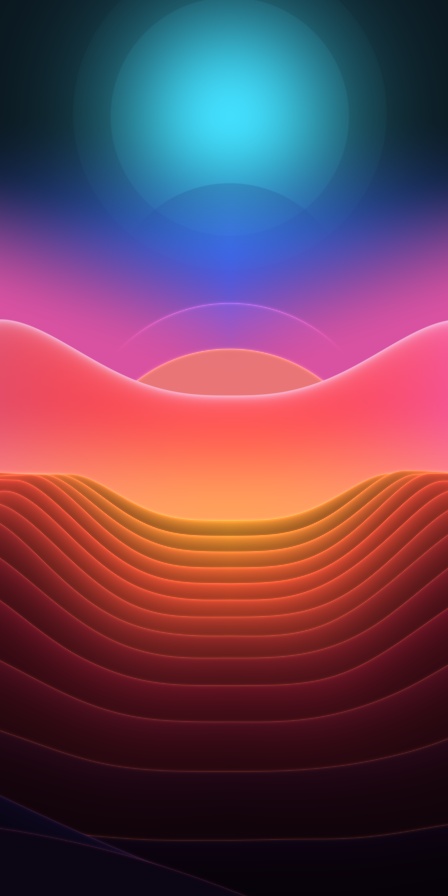
Write a WebGL 1 fragment shader that draws this background.

```glsl
precision highp float;
uniform vec2 u_resolution;

const vec3 NIGHT = vec3(0.04, 0.085, 0.115);
const vec3 INDIGO = vec3(0.23, 0.32, 0.88);
const vec3 ORCHID = vec3(0.85, 0.32, 0.63);
const vec3 CYAN = vec3(0.26, 0.87, 0.99);
const vec3 SUN = vec3(0.92, 0.47, 0.45);
const vec3 CRIMSON = vec3(1.0, 0.28, 0.30);
const vec3 APRICOT = vec3(1.0, 0.63, 0.36);
const vec3 ROSE_LEFT = vec3(0.88, 0.30, 0.42);
const vec3 ROSE_RIGHT = vec3(0.95, 0.34, 0.64);
const vec3 BLUSH = vec3(1.0, 0.56, 0.56);
const vec3 RIM = vec3(0.97, 0.83, 0.97);
const vec3 GOLD = vec3(0.99, 0.62, 0.20);
const vec3 EMBER = vec3(0.90, 0.32, 0.19);
const vec3 MAROON = vec3(0.38, 0.07, 0.13);
const vec3 ABYSS = vec3(0.055, 0.015, 0.07);
const vec3 DUSK = vec3(0.055, 0.03, 0.12);

const float AXIS = 0.513;        // x of the shared centre line
const vec2 GLOW_POS = vec2(AXIS, 1.74);
const float GLOW_SIZE = 0.28;
const float LINE_WIDTH = 0.0022;
const float LAYERS = 12.0;
const float WOBBLE = 0.022;

float hash(float n) {
  return fract(sin(n * 127.1) * 43758.5);
}

// One-dimensional gradient noise, a separate strand for each seed
float gradientNoise(float x, float seed) {
  float i = floor(x), f = x - i;
  float a = (hash(i + seed * 17.0) * 2.0 - 1.0) * f;
  float b = (hash(i + 1.0 + seed * 17.0) * 2.0 - 1.0) * (f - 1.0);
  return mix(a, b, f * f * (3.0 - 2.0 * f));
}

float cover(float d) {
  float px = 1.0 / u_resolution.x;
  return smoothstep(-px, px, d);
}

float line(float d) {
  return exp(-abs(d) / LINE_WIDTH);
}

float bowl(float d, float width, float power) {
  return smoothstep(0.0, 1.0, pow(d / width, power));
}

float disc(vec2 p, float y, float radius) {
  return radius - length(p - vec2(AXIS, y));
}

vec3 skyColor(vec2 p, float side) {
  float blue = (1.0 - smoothstep(1.42, 1.75, p.y)) * (1.0 - 0.55 * side);
  vec3 col = mix(NIGHT, INDIGO, blue);
  float warm = 1.0 - smoothstep(mix(1.12, 1.30, side), mix(1.46, 1.63, side), p.y);
  col = mix(col, ORCHID, warm);

  // Cyan glow with its two halo discs and a shaded lower disc
  vec2 g = p - GLOW_POS;
  g.y *= g.y < 0.0 ? 1.2 : 1.0;
  float glow = exp(-dot(g, g) / (GLOW_SIZE * GLOW_SIZE));
  glow *= 0.72 + 0.14 * cover(disc(p, 1.74, 0.266)) + 0.14 * cover(disc(p, 1.747, 0.35));
  glow *= 1.0 - 0.2 * cover(disc(p, 1.323, 0.268)) * smoothstep(1.42, 1.59, p.y);
  col = mix(col, CYAN, glow);

  // Translucent arch and the low sun
  float arch = disc(p, 0.977, 0.346);
  float fade = smoothstep(1.20, 1.32, p.y);
  col += (0.05 * cover(arch) + 0.22 * line(arch)) * fade * vec3(1.0, 0.4, 0.7);
  float sun = disc(p, 0.883, 0.338);
  col = mix(col, SUN, 0.92 * cover(sun));
  return col + 0.25 * line(sun) * vec3(0.8, 0.8, 0.3);
}

vec3 waveColor(vec2 p, float side, float depth) {
  float low = 1.0 - smoothstep(0.84, 1.12, p.y);
  vec3 rose = mix(p.x < AXIS ? ROSE_LEFT : ROSE_RIGHT, BLUSH, low);
  vec3 col = mix(mix(CRIMSON, APRICOT, low), rose, 0.85 * side * side);
  col = mix(col, RIM, 0.28 * exp(-depth / 0.035));
  return mix(col, RIM, 0.75 * exp(-depth / 0.008));
}

vec3 layerColor(float t) {
  vec3 col = mix(GOLD, EMBER, smoothstep(0.0, 0.36, t));
  col = mix(col, MAROON, smoothstep(0.3, 0.78, t));
  return mix(col, ABYSS, smoothstep(0.74, 1.0, t));
}

void main() {
  vec2 p = gl_FragCoord.xy / u_resolution * vec2(1.0, 2.0);
  float side = abs(p.x - AXIS) / AXIS;
  vec3 col = skyColor(p, side);

  // Broad glowing wave
  float depth = 1.117 + 0.17 * bowl(side, 1.0, 1.4) - p.y;
  col = mix(col, waveColor(p, side, max(depth, 0.0)), cover(depth));

  // Nested valley layers, from far to near
  for (float i = 0.0; i <= LAYERS; i++) {
    float t = i / LAYERS;
    float base = 0.8385 - 0.0352 * i - 0.292 * pow(t, 6.0);
    float rim = 0.943 - 0.78 * pow(t, 3.5);
    float width = mix(0.7, 1.4, t);
    float rise = bowl(side, width, 1.7) / bowl(1.0, width, 1.7);
    float sway = gradientNoise(p.x * 3.5 + 0.37 * i, i) * WOBBLE * side;
    float d = mix(base, rim, rise) + sway - p.y;
    vec3 tone = mix(layerColor(t), MAROON * 1.7, 0.5 * side * (1.0 - t));
    float shade = mix(0.4, 1.05, exp(-max(d, 0.0) / mix(0.035, 0.075, t)));
    col = mix(col, tone * shade, cover(d));
    col += line(d) * mix(0.24, 0.16, t) * vec3(1.0, 0.5, 0.3);
  }

  // Dark foreground slopes in the lower left corner
  float slope = 0.224 - 0.48 * p.x + 0.1 * p.x * p.x - p.y;
  col = mix(col, DUSK * mix(0.5, 1.0, exp(-max(slope, 0.0) / 0.06)), cover(slope));
  col += 0.14 * line(slope) * vec3(0.8, 0.4, 0.7);
  float knoll = 0.151 - 0.15 * p.x - 0.23 * p.x * p.x - p.y;
  col = mix(col, mix(ABYSS, DUSK, 0.4) * 0.85, cover(knoll));
  col += 0.14 * line(knoll) * vec3(0.9, 0.35, 0.5);

  gl_FragColor = vec4(clamp(col, 0.0, 1.0), 1.0);
}
```
